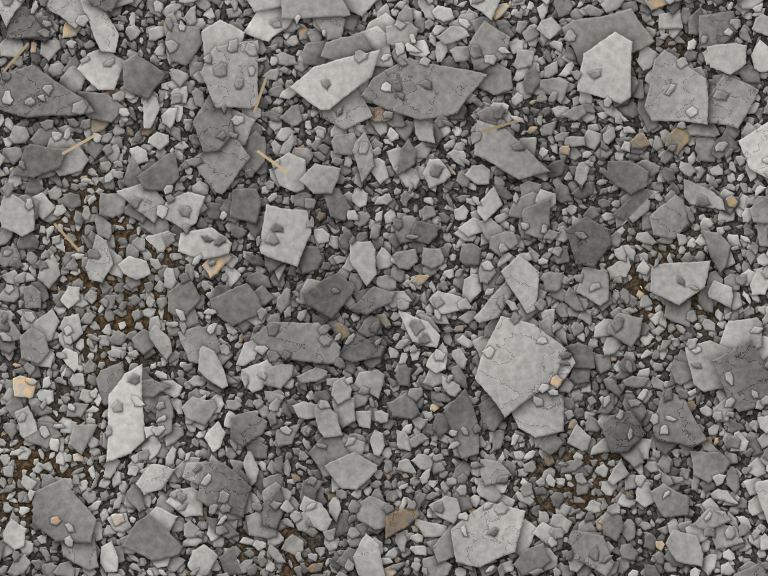
Reproduce this texture procedurally as a Shadertoy shader.

```glsl
#define GRIT_SIZE 0.017
#define SIZE_GROWTH 1.45
#define STONE_TONE 0.57
#define TONE_SPREAD 0.30
#define GAP_TONE 0.25
#define SHADOW 0.60
#define GRAIN 0.13
#define RUST_SHARE 0.025
#define LIGHT_DIR vec2(-0.45, 0.89)

const float TAU = 6.28319;
const vec3 SLATE_TINT = vec3(1.01, 1.0, 0.975);
const vec3 RUST_TINT = vec3(1.16, 0.98, 0.76);
const vec3 SOIL_TINT = vec3(1.2, 0.98, 0.72);
const vec3 STRAW = vec3(0.68, 0.60, 0.48);

vec2 hash2(vec2 p) {
    vec3 a = fract(p.xyx * vec3(0.1031, 0.1030, 0.0973));
    a += dot(a, a.yzx + 33.33);
    return fract((a.xx + a.yz) * a.zy);
}

// Gradient noise, about -0.7 to 0.7
float cornerWave(vec2 cell, vec2 corner, vec2 f) {
    float angle = TAU * hash2(cell + corner).x;
    return dot(vec2(cos(angle), sin(angle)), f - corner);
}

float noise(vec2 p) {
    vec2 c = floor(p), f = fract(p);
    vec2 u = f * f * f * (f * (f * 6.0 - 15.0) + 10.0);
    vec2 e = vec2(0.0, 1.0);
    return mix(mix(cornerWave(c, e.xx, f), cornerWave(c, e.yx, f), u.x),
               mix(cornerWave(c, e.xy, f), cornerWave(c, e.yy, f), u.x), u.y);
}

float fbm(vec2 p) {
    float sum = 0.0, gain = 0.6;
    for (int i = 0; i < 3; i++) {
        sum += gain * noise(p);
        p = mat2(1.6, 1.2, -1.2, 1.6) * p + 7.3;
        gain *= 0.6;
    }
    return sum;
}

// Irregular convex shard: x = distance, yz = normal of the nearest side
vec3 shard(vec2 p, vec2 id, float radius) {
    vec2 form = hash2(id + 5.7);
    float turn = TAU * form.x, aspect = mix(1.0, 2.3, form.y * form.y);
    mat2 spin = mat2(cos(turn), sin(turn), -sin(turn), cos(turn));
    vec3 side = vec3(-10.0, 0.0, 1.0);
    for (int k = 0; k < 6; k++) {
        vec2 h = hash2(id * 1.7 + float(k) * 9.1 + 3.0);
        float a = TAU * (float(k) + 0.8 * (h.x - 0.5)) / 6.0;
        vec2 n = spin * (vec2(cos(a), sin(a)) * vec2(1.0, aspect));
        float d = (dot(p, n) - radius * mix(0.65, 1.1, h.y)) / length(n);
        if (d > side.x) side = vec3(d, normalize(n));
    }
    return side;
}

// Lay one sheet of scattered shards over the ground
vec3 layShards(vec3 ground, vec2 uv, float size, float density, float seed, float blur) {
    vec2 cell = floor(uv / size);
    float grain = fbm(uv * 75.0 + seed);
    float wobble = noise(uv * 1.8 / size + seed) * 0.05 * size + noise(uv * 130.0) * 0.0012;
    float region = noise(uv * 2.6 + 4.0);
    float ledge = noise(uv * vec2(16.0, 27.0) + seed) + 0.3 * grain;
    float crack = 1.0 - smoothstep(0.0, 0.035, abs(ledge));
    for (int j = 0; j < 9; j++) {
        vec2 id = cell + vec2(j % 3 - 1, j / 3 - 1);
        vec2 key = id + seed * 17.0;
        vec2 pick = hash2(key), look = hash2(key + 41.3);
        if (pick.x > density) continue;
        vec2 p = uv - (id + 0.5 + 0.6 * (hash2(key + 23.9) - 0.5)) * size;
        vec3 side = shard(p, key, size * mix(0.36, 0.55, pick.y));
        float d = side.x + wobble;

        // Soft shadow, deeper on the side away from the light
        float reach = 0.0025 + 0.045 * size;
        float away = 0.5 - 0.5 * dot(normalize(p + 1e-5), LIGHT_DIR);
        ground *= 1.0 - SHADOW * mix(0.35, 1.0, away) * exp(-max(d, 0.0) / reach)
                      * (1.0 - smoothstep(0.0, 0.25 * size, d));

        // Face: own tone, tilt, grain, split ledges and a lit rim
        float tone = STONE_TONE + TONE_SPREAD * (look.x - 0.5) + 0.13 * region;
        vec2 slope = hash2(key + 67.1) - 0.5;
        tone += 0.22 * dot(p, slope) / size + GRAIN * grain;
        tone -= 0.13 * crack * step(0.6, look.y) * smoothstep(0.03, 0.09, size);
        float rim = smoothstep(-0.0045, 0.0, d);
        tone += rim * (0.13 * dot(side.yz, LIGHT_DIR) - 0.02);
        float rust = step(1.0 - RUST_SHARE, hash2(key + 88.2).x) * smoothstep(-0.3, 0.3, grain);
        vec3 face = tone * mix(SLATE_TINT, RUST_TINT, rust);
        ground = mix(ground, face, smoothstep(blur, -blur, d));
    }
    return ground;
}

void mainImage(out vec4 fragColor, in vec2 fragCoord) {
    vec2 uv = fragCoord / iResolution.y;
    float blur = max(0.0013, 0.8 / iResolution.y);

    // Dark grit with patches of brown soil
    float soil = smoothstep(0.15, 0.45, noise(uv * 3.1 + 11.0));
    float grit = GAP_TONE + 0.30 * fbm(uv * 110.0);
    vec3 col = grit * mix(SLATE_TINT, SOIL_TINT, soil);

    // Shards from small to large
    for (int i = 0; i < 7; i++) {
        float level = float(i);
        float size = GRIT_SIZE * pow(SIZE_GROWTH, level);
        float density = max(0.3, 1.0 - 0.15 * level) * (1.0 - 0.25 * soil);
        col = layShards(col, uv, size, density, level + 1.0, blur);
    }

    // Loose chips on top
    col = layShards(col, uv, GRIT_SIZE * 1.3, 0.16, 9.0, blur);

    // A few dry straws
    for (int i = 0; i < 6; i++) {
        vec2 h = hash2(vec2(float(i), 3.0)), g = hash2(vec2(float(i), 8.0));
        vec2 p = uv - vec2(1.33 * h.x * h.x, 1.0 - 0.5 * h.y);
        float a = 0.5 * TAU * g.x;
        vec2 along = vec2(cos(a), sin(a));
        p -= along * clamp(dot(p, along), -0.03, 0.03);
        col = mix(col, STRAW * (0.85 + 0.3 * g.y), smoothstep(blur, -blur, length(p) - 0.0025));
    }
    fragColor = vec4(clamp(col, 0.0, 1.0), 1.0);
}
```
